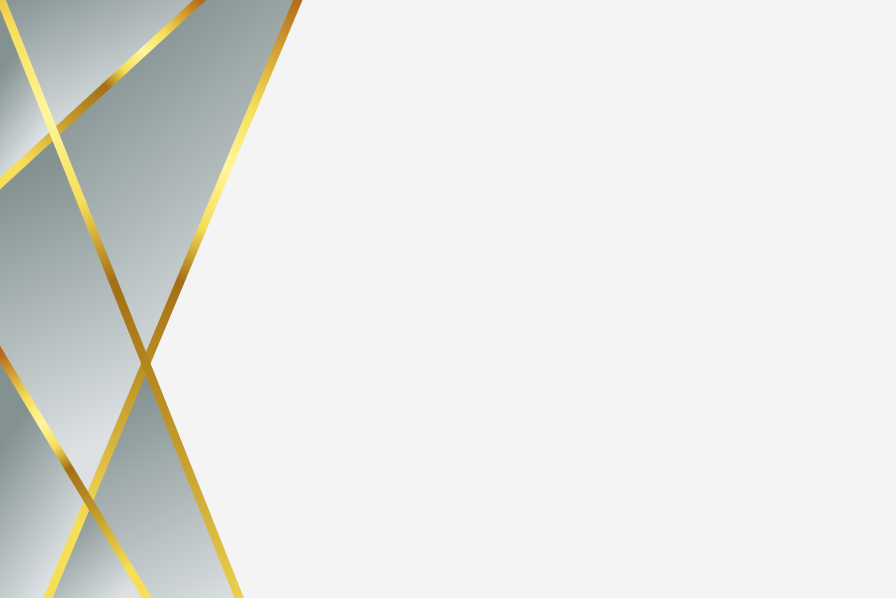
Write a WebGL 1 fragment shader that draws this background.

```glsl
precision highp float;
// Pale backdrop with steel-grey panels along the left side, split by four
// crossing gold ribbons. Each ribbon is a line with a signed distance; its
// side picks the panel, and a metallic ramp runs along its length.

#define HALF_WIDTH 0.0073
#define BACKDROP vec3(0.957)
#define STEEL_DARK vec3(0.515, 0.570, 0.563)
#define STEEL_LIGHT vec3(0.865, 0.882, 0.893)
#define COPPER vec3(0.710, 0.420, 0.090)
#define BROWN vec3(0.640, 0.430, 0.080)
#define GOLD vec3(0.750, 0.590, 0.160)
#define YELLOW vec3(0.965, 0.870, 0.350)
#define PALE vec3(1.000, 0.965, 0.620)

uniform vec2 u_resolution;

// Signed distance to the line a-b, positive to the right when b lies below a
float side(vec2 p, vec2 a, vec2 b) {
  vec2 d = normalize(b - a);
  return dot(p - a, vec2(-d.y, d.x));
}

// Position along a-b: 0 at a, 1 at b
float along(vec2 p, vec2 a, vec2 b) {
  vec2 d = b - a;
  return clamp(dot(p - a, d) / dot(d, d), 0.0, 1.0);
}

vec3 steel(vec2 p, vec2 darkEnd, vec2 lightEnd) {
  return mix(STEEL_DARK, STEEL_LIGHT, along(p, darkEnd, lightEnd));
}

float ramp(float start, float end, float t) {
  return clamp((t - start) / (end - start), 0.0, 1.0);
}

// Metallic colour stops
vec3 metal(float t) {
  vec3 c = mix(COPPER, YELLOW, ramp(0.0, 0.18, t));
  c = mix(c, PALE, ramp(0.18, 0.28, t));
  c = mix(c, YELLOW, ramp(0.28, 0.38, t));
  c = mix(c, BROWN, ramp(0.38, 0.47, t));
  c = mix(c, GOLD, ramp(0.47, 0.64, t));
  return mix(c, YELLOW, ramp(0.64, 0.88, t));
}

// Lays one ribbon over the colour beneath it
vec3 ribbon(vec3 under, float dist, float t) {
  float pixel = 1.0 / u_resolution.y;
  float cover = clamp((HALF_WIDTH - abs(dist)) / pixel + 0.5, 0.0, 1.0);
  return mix(under, metal(t), cover);
}

void main() {
  vec2 p = gl_FragCoord.xy / u_resolution.y;

  // Ribbon end points, in canvas heights
  vec2 fallTop = vec2(0.002, 1.0), fallEnd = vec2(0.400, 0.0);
  vec2 riseTop = vec2(0.498, 1.0), riseEnd = vec2(0.080, 0.0);
  vec2 upperTop = vec2(0.334, 1.0), upperEnd = vec2(0.0, 0.693);
  vec2 lowerTop = vec2(0.0, 0.408), lowerEnd = vec2(0.246, 0.0);

  float fall = side(p, fallTop, fallEnd);
  float rise = side(p, riseTop, riseEnd);
  float upper = side(p, upperTop, upperEnd);
  float lower = side(p, lowerTop, lowerEnd);

  // Panels; the ribbons hide the seams
  vec3 color;
  if (fall > 0.0 && rise > 0.0) {
    color = BACKDROP;
  } else if (upper < 0.0) {
    color = fall < 0.0
      ? steel(p, vec2(-0.005, 0.87), vec2(0.09, 0.80))
      : steel(p, vec2(0.03, 1.02), vec2(0.13, 0.78));
  } else if (fall > 0.0) {
    color = steel(p, vec2(0.15, 0.90), vec2(0.47, 0.48));
  } else if (lower < 0.0) {
    color = rise < 0.0
      ? steel(p, vec2(-0.02, 0.22), vec2(0.14, 0.11))
      : steel(p, vec2(0.10, 0.12), vec2(0.20, 0.0));
  } else {
    color = rise < 0.0
      ? steel(p, vec2(0.0, 0.69), vec2(0.20, 0.28))
      : steel(p, vec2(0.20, 0.34), vec2(0.38, -0.02));
  }

  // Ribbons, from back to front
  color = ribbon(color, upper, along(p, upperTop, upperEnd));
  color = ribbon(color, rise, along(p, riseTop, riseEnd));
  color = ribbon(color, lower, along(p, lowerTop, lowerEnd));
  color = ribbon(color, fall, mix(0.15, 0.83, along(p, fallTop, fallEnd)));

  gl_FragColor = vec4(color, 1.0);
}
```
